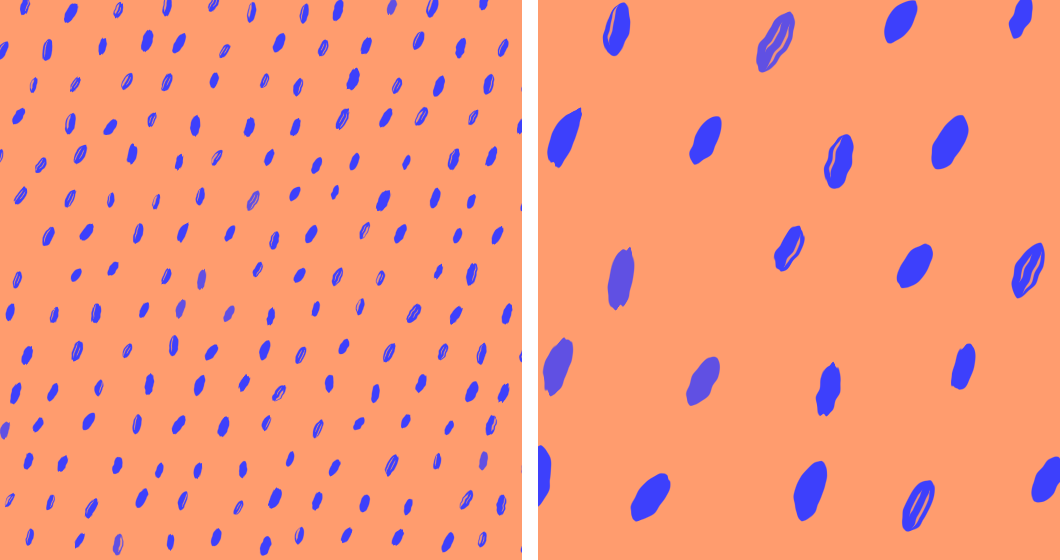
Left: the whole. Right: its middle third, enlarged.
This pattern is drawn by a Shadertoy shader. Its source:

```glsl
// Hand-inked slanted dashes scattered on a warm ground. Dashes sit on a
// staggered, jittered grid; each is a rotated superellipse with ragged tips
// and, on some, thin uninked streaks left between the pen strokes.

#define CELL        vec2(0.081, 0.068)   // grid pitch, in canvas heights
#define JITTER      0.32                 // scatter, as a share of the pitch
#define STAGGER     0.43                 // sideways shift from row to row
#define TILT        0.38                 // mean lean from vertical, radians
#define TILT_SPREAD 0.32
#define HALF_LENGTH vec2(0.0135, 0.0205) // smallest and largest
#define HALF_WIDTH  vec2(0.0053, 0.0093)
#define RAGGED      0.0045               // roughness of the tips
#define STREAKED    0.42                 // share of dashes with streaks
#define GROUND      vec3(1.00, 0.61, 0.43)
#define INK         vec3(0.24, 0.25, 0.99)

vec2 hash22(vec2 p) {
    vec3 h = fract(vec3(p.xyx) * vec3(0.1031, 0.1030, 0.0973));
    h += dot(h, h.yzx + 33.33);
    return fract((h.xx + h.yz) * h.zy);
}

// Smooth one-dimensional noise in -0.5..0.5, distinct for each seed
float noise(float x, float seed) {
    float i = floor(x), f = fract(x);
    float a = hash22(vec2(i, seed)).x, b = hash22(vec2(i + 1.0, seed)).x;
    return mix(a, b, f * f * (3.0 - 2.0 * f)) - 0.5;
}

// Approximate signed distance to |x/w|^e.x + |y/l|^e.y = 1
float superellipse(vec2 q, vec2 size, vec2 e) {
    vec2 n = max(abs(q) / size, 1e-3);
    vec2 gradient = e * pow(n, e - 1.0) / size;
    return (pow(n.x, e.x) + pow(n.y, e.y) - 1.0) / max(length(gradient), 1.0);
}

// Gap between strokes: a line following the outline at a share of its width
float streak(vec2 q, vec2 size, float side, float reach, float thick, float px) {
    float t = q.y / size.y;
    float bow = size.x * side * sqrt(max(1.0 - t * t, 0.0));
    float taper = thick * (1.0 - smoothstep(reach * 0.5, reach, abs(t)));
    float cover = smoothstep(px * 0.8, -px * 0.8, abs(q.x - bow) - taper);
    return cover * smoothstep(reach + 0.06, reach - 0.06, abs(t));
}

// Ink coverage of one dash; p is measured from its centre
float dash(vec2 p, vec2 id, float px) {
    vec2 form = hash22(id + 17.0), tip = hash22(id + 41.0);
    vec2 style = hash22(id + 73.0), gap = hash22(id + 101.0);

    // Lean to the right, with a slight bend
    float angle = TILT + TILT_SPREAD * (tip.x + gap.y - 1.0);
    vec2 axis = vec2(sin(angle), cos(angle));
    vec2 q = vec2(dot(p, vec2(axis.y, -axis.x)), dot(p, axis));
    q.x += (style.y - 0.5) * 8.0 * (q.y * q.y - 0.0001);

    vec2 size = vec2(mix(HALF_WIDTH.x, HALF_WIDTH.y, mix(form.x, form.y, 0.4)),
                     mix(HALF_LENGTH.x, HALF_LENGTH.y, form.x));

    // Wavering sides and hatched tips
    float seed = dot(id, vec2(7.0, 31.0));
    vec2 rough = q;
    rough.x += 0.0016 * noise(q.y * 170.0, seed);
    rough.y += RAGGED * tip.y * noise(q.x * 480.0, seed + 5.0);

    // From pointed leaf to blunt capsule
    vec2 power = vec2(mix(1.4, 2.1, tip.y), mix(1.9, 3.2, style.y));
    float ink = smoothstep(px * 0.8, -px * 0.8, superellipse(rough, size, power));

    if (style.x < STREAKED) {
        float side = gap.x < 0.5 ? -1.0 : 1.0;
        float open = style.x < STREAKED * 0.25 ? 0.0018 : 0.0008;
        vec2 shift = vec2(0.0, (gap.y - 0.5) * 0.006);
        float bare = streak(rough + shift, size, side * 0.52, 0.75, open, px);
        if (gap.y > 0.45)
            bare = max(bare, streak(rough - shift, size, -side * 0.3, 0.5, 0.0006, px));
        ink *= 1.0 - 0.9 * bare;
    }
    return ink * (gap.x > 0.97 ? 0.82 : 1.0); // a rare dry stroke
}

void mainImage(out vec4 fragColor, in vec2 fragCoord) {
    float px = 1.0 / iResolution.y;
    vec2 p = fragCoord * px;
    float row = floor(p.y / CELL.y);
    float ink = 0.0;

    // Gather the dashes of the neighbouring cells
    for (int j = -1; j <= 1; j++) {
        float y = row + float(j);
        float shift = STAGGER * y + 0.25 * hash22(vec2(y, 9.0)).x;
        float column = floor(p.x / CELL.x - shift);
        for (int i = -1; i <= 1; i++) {
            vec2 id = vec2(column + float(i), y);
            vec2 centre = id + 0.5 + JITTER * (hash22(id + 3.0) - 0.5);
            centre.x += shift;
            ink = max(ink, dash(p - centre * CELL, id + 200.0, px));
        }
    }
    fragColor = vec4(mix(GROUND, INK, ink), 1.0);
}
```
